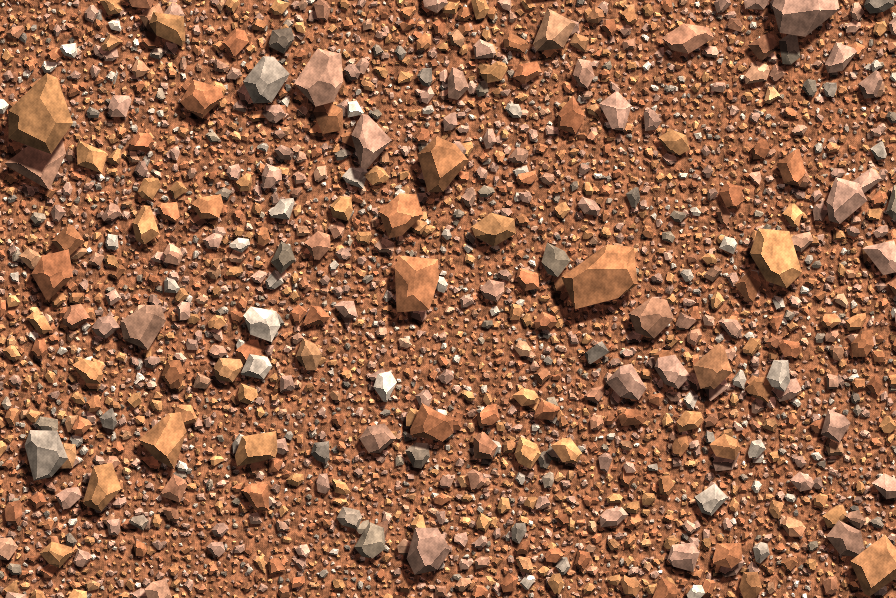
A WebGL 2 fragment shader for this texture:

```glsl
#version 300 es
precision highp float;
// Sunlit ground of angular rust and ochre stones, from coarse rocks down to grit.

uniform vec2 u_resolution;
out vec4 fragColor;

// Lengths are fractions of the canvas height.
const int LAYERS = 6;
const int SIDES = 6;
const float FINE_CELL = 0.0125;
const float CELL_GROWTH = 1.66;
const float FINE_DENSITY = 0.92;
const float COARSE_DENSITY = 0.2;
const float SHADOW_LENGTH = 0.42;   // in stone radii
const float AMBIENT = 0.30;
const float SUN = 0.98;
const float MOTTLE_AMOUNT = 0.17;
const vec3 LIGHT = vec3(0.34, 0.62, 0.707);
const vec3 SHADOW_TINT = vec3(0.36, 0.30, 0.30);
const vec3 SOIL = vec3(0.70, 0.45, 0.31);
const vec3 RUST = vec3(0.80, 0.50, 0.34);
const vec3 OCHRE = vec3(0.94, 0.66, 0.43);
const vec3 ROSE = vec3(0.86, 0.65, 0.54);
const vec3 PALE = vec3(0.97, 0.86, 0.75);
const vec3 GREY = vec3(0.62, 0.57, 0.50);

vec3 hash3(vec2 cell, float seed) {
    vec3 q = fract((cell.xyx + seed * 17.31) * vec3(0.1031, 0.1030, 0.0973));
    q += dot(q, q.yxz + 33.33);
    return fract((q.xxy + q.yzz) * q.zyx);
}

// Layered, folded sines: roughly -1 to 1.
float mottle(vec2 p) {
    const mat2 turn = mat2(0.8, 0.6, -0.6, 0.8);
    float sum = 0.0, amp = 0.5;
    p *= 45.0;
    for (int i = 0; i < 5; i++) {
        p = turn * p * 1.9 + 3.7;
        sum += amp * sin(p.x + 1.6 * sin(p.y + sum));
        amp *= 0.75;
    }
    return sum;
}

vec3 stoneColour(vec3 h) {
    vec3 c = mix(RUST, OCHRE, smoothstep(0.15, 0.85, h.x));
    c = mix(c, ROSE, smoothstep(0.45, 0.8, h.y));
    c = mix(c, GREY, 0.8 * step(0.93, h.z));
    c = mix(c, PALE, step(h.z, 0.07));
    return c * mix(0.82, 1.12, fract(h.x * 7.0 + h.y * 5.0));
}

// Faceted convex stone: x = edge distance, y = shadow distance, z = sunlight.
vec3 stone(vec2 q, vec2 id, float seed, vec3 h) {
    vec2 sunward = normalize(LIGHT.xy);
    vec2 tilt = (h.yz - 0.5) * 0.55;
    vec2 axis = vec2(cos(h.x * 6.283), sin(h.x * 6.283));
    float height = 0.36 + dot(q, tilt);
    vec3 normal = vec3(-tilt, 1.0);
    float edge = -9.0, shade = -9.0;
    for (int i = 0; i < SIDES; i++) {
        vec3 r = hash3(id, seed + float(i) + 2.0);
        float angle = (float(i) + 0.75 * r.x) * 6.283 / float(SIDES);
        vec2 n = vec2(cos(angle), sin(angle));
        float reach = mix(0.72, 1.0, r.y) * (1.0 - 0.34 * abs(dot(n, axis)));
        float slope = mix(0.45, 1.9, r.z);
        float d = dot(q, n) - reach;
        edge = max(edge, d);
        shade = max(shade, d + SHADOW_LENGTH * dot(sunward, n));
        if (-d * slope < height) {
            height = -d * slope;
            normal = vec3(n * slope, 1.0);
        }
    }
    return vec3(edge, shade, max(dot(normalize(normal), LIGHT), 0.0));
}

// Scatters one size of stone over the ground already drawn.
vec3 scatter(vec3 ground, vec2 p, float cell, float density, float seed, float pixel) {
    vec2 g = p / cell + seed * 0.37;
    vec2 home = floor(g);
    for (int j = -1; j <= 1; j++)
    for (int i = -1; i <= 1; i++) {
        vec2 id = home + vec2(i, j);
        vec3 place = hash3(id, seed);
        vec3 look = hash3(id, seed + 1.0);
        if (place.z > density) continue;
        float radius = mix(0.32, 0.54, look.x * look.x);
        vec2 q = (g - id - mix(vec2(0.2), vec2(0.8), place.xy)) / radius;
        if (dot(q, q) > 4.4) continue;

        vec3 s = stone(q, id, seed, look);
        float soft = pixel / (cell * radius);
        float shadow = 1.0 - smoothstep(-soft, soft + 0.04, s.y);
        ground *= mix(vec3(1.0), SHADOW_TINT, shadow);
        float cover = 1.0 - smoothstep(-0.6 * soft, 0.6 * soft, s.x);
        if (cover <= 0.0) continue;

        float grain = mottle(p + place.xy * 9.0);
        vec3 albedo = stoneColour(hash3(id, seed + 12.0)) * (1.0 + MOTTLE_AMOUNT * grain);
        ground = mix(ground, albedo * (AMBIENT + SUN * s.z), cover);
    }
    return ground;
}

void main() {
    float pixel = 1.0 / u_resolution.y;
    vec2 p = gl_FragCoord.xy * pixel;

    // Sandy soil, then stones from grit to rocks
    vec3 colour = SOIL * (0.95 + 0.28 * mottle(p * 1.7));
    float patches = 0.5 + 0.5 * sin(p.x * 5.3 + 2.0 * sin(p.y * 4.1 + 1.0));
    float cell = FINE_CELL;
    for (int i = 0; i < LAYERS; i++) {
        float coarse = float(i) / float(LAYERS - 1);
        float density = mix(FINE_DENSITY, COARSE_DENSITY, pow(coarse, 0.75));
        density *= mix(1.0, 0.65 + 0.6 * patches, step(0.3, coarse) * step(coarse, 0.7));
        colour = scatter(colour, p, cell, density, 20.0 * float(i) + 3.0, pixel);
        cell *= CELL_GROWTH;
    }
    fragColor = vec4(clamp(colour, 0.0, 1.0), 1.0);
}
```
